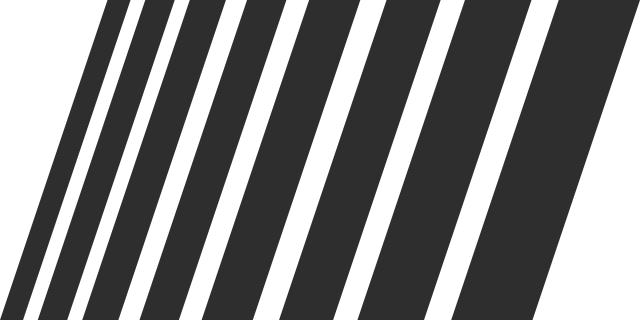
Reproduce this pattern procedurally as a Shadertoy shader.

```glsl
const int STRIPES = 8;
const float SLANT = 0.336;
const vec3 PAPER = vec3(1.0);
const vec3 CHARCOAL = vec3(0.18);

// Stripe widths and the gaps that follow them, in canvas heights
const float WIDTHS[STRIPES] = float[](0.072, 0.092, 0.113, 0.123, 0.160, 0.169, 0.208, 0.254);
const float GAPS[STRIPES] = float[](0.046, 0.047, 0.066, 0.071, 0.082, 0.076, 0.085, 0.0);

// Soft coverage of the span from left to right
float band(float x, float left, float right, float soft) {
    float inside = min(x - left, right - x);
    return clamp(inside / soft + 0.5, 0.0, 1.0);
}

// Removes the lean, so that each stripe becomes upright
float unslant(vec2 p, float slant) {
    return p.x - slant * p.y;
}

// Union of the stripes, laid out from left to right
float stripes(float x, float soft) {
    float cover = 0.0;
    float left = 0.0;
    for (int i = 0; i < STRIPES; i++) {
        float right = left + WIDTHS[i];
        cover = max(cover, band(x, left, right, soft));
        left = right + GAPS[i];
    }
    return cover;
}

void mainImage(out vec4 fragColor, in vec2 fragCoord) {
    vec2 p = fragCoord / iResolution.y;
    float soft = length(vec2(1.0, SLANT)) / iResolution.y;
    float ink = stripes(unslant(p, SLANT), soft);
    fragColor = vec4(mix(PAPER, CHARCOAL, ink), 1.0);
}
```
